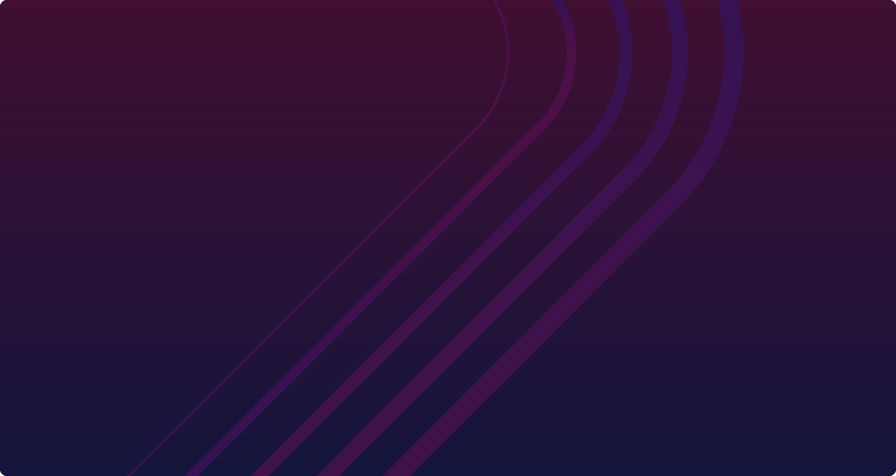
Give the GLSL for this background, as a WebGL 1 fragment shader.

```glsl
precision highp float;
// Dusk gradient crossed by five bent diagonal ribbons that widen to the right.

uniform vec2 u_resolution;

#define SKY_TOP vec3(0.252, 0.058, 0.197)
#define SKY_BOTTOM vec3(0.078, 0.082, 0.235)
#define MAGENTA vec3(0.300, 0.060, 0.280)
#define VIOLET vec3(0.252, 0.070, 0.300)
#define INDIGO vec3(0.215, 0.070, 0.320)
#define BEND_Y 0.890
#define CORNER_RADIUS 0.017
// Ribbon layout: rightmost x, diagonal offset, width (in canvas heights)
#define FIRST_RIBBON vec3(1.0674, 1.2708, 0.0061)
#define FIRST_STEP vec3(0.1336, 0.1311, 0.0142)
#define NEXT_STEP vec3(0.1135, 0.1434, 0.0067)

const float SQRT2 = 1.41421356;

// Distance to a 45 degree line that runs tangentially into an arc.
float bentLine(vec2 p, float reach, float diagonal) {
  float radius = (diagonal - reach - (1.0 - BEND_Y)) / (SQRT2 - 1.0);
  vec2 q = p - vec2(reach - radius, BEND_Y);
  float across = q.x + q.y > 0.0 ? length(q) : (q.x - q.y) / SQRT2;
  return abs(across - radius);
}

// Thin ribbons cool towards the bottom, broad ones towards the top.
vec3 ribbonColor(float index, float y) {
  float topCool = step(0.5, index) * smoothstep(0.89, 1.0, y);
  float thinCool = max(1.0 - smoothstep(0.0, 0.8, y), topCool);
  vec3 thin = mix(MAGENTA, INDIGO, thinCool);
  vec3 broad = mix(VIOLET, INDIGO, smoothstep(0.3, 1.0, y));
  return mix(thin, broad, step(1.5, index));
}

float roundedBox(vec2 p, vec2 halfSize, float radius) {
  vec2 q = abs(p) - halfSize + radius;
  return length(max(q, 0.0)) + min(max(q.x, q.y), 0.0) - radius;
}

// Antialiased coverage of a signed distance.
float coverage(float distance, float pixel) {
  return clamp(0.5 - distance / pixel, 0.0, 1.0);
}

void main() {
  float pixel = 1.0 / u_resolution.y;
  vec2 p = gl_FragCoord.xy * pixel;
  vec2 halfSize = 0.5 * u_resolution * pixel;

  vec3 color = mix(SKY_BOTTOM, SKY_TOP, p.y);

  // Ribbons
  for (int i = 0; i < 5; i++) {
    float index = float(i);
    vec3 ribbon = FIRST_RIBBON + min(index, 1.0) * FIRST_STEP
                + max(index - 1.0, 0.0) * NEXT_STEP;
    float edge = bentLine(p, ribbon.x, ribbon.y) - 0.5 * ribbon.z;
    color = mix(color, ribbonColor(index, p.y), coverage(edge, pixel));
  }

  // Rounded white corners
  float card = roundedBox(p - halfSize, halfSize, CORNER_RADIUS);
  color = mix(vec3(1.0), color, coverage(card - 0.5 * pixel, pixel));

  gl_FragColor = vec4(color, 1.0);
}
```
